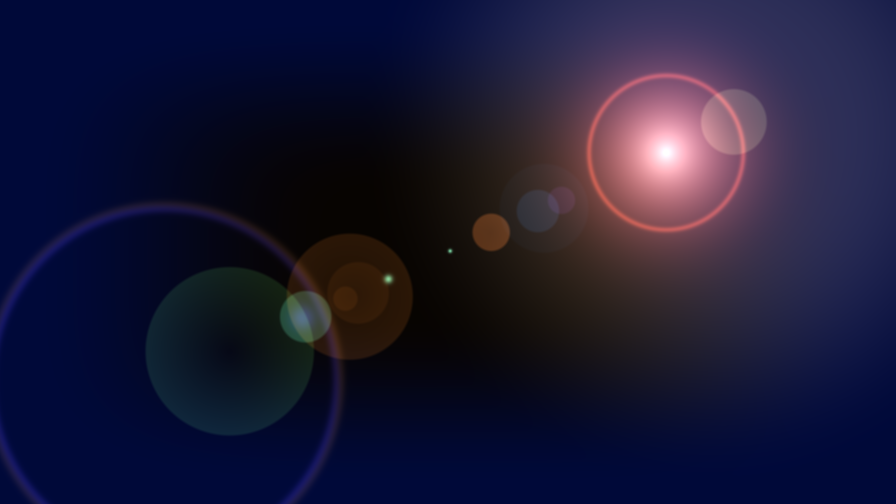
Write a WebGL 2 fragment shader that draws this background.

```glsl
#version 300 es
precision highp float;
// Lens flare: a pink sun with soft ghosts strung along one axis over a navy frame.
uniform vec2 u_resolution;
out vec4 fragColor;

// Lengths are in canvas heights, measured from the canvas centre.
const vec2 SUN = vec2(0.433, 0.197);
const float SUN_RING_RADIUS = 0.153;
const float ARC_RADIUS = 0.347;
const float EDGE_SOFTNESS = 0.0035;

const vec3 NAVY = vec3(0.0, 0.035, 0.225);
const vec3 WARM_BLACK = vec3(0.028, 0.014, 0.004);
const vec3 HAZE = vec3(0.17, 0.145, 0.115);
const vec3 SUN_GLOW = vec3(0.55, 0.15, 0.20);
const vec3 SUN_CORE = vec3(0.55, 0.75, 0.70);
const vec3 SUN_RING = vec3(0.30, 0.09, 0.05);
const vec3 ARC_INNER = vec3(0.06, 0.04, 0.15);
const vec3 ARC_OUTER = vec3(0.09, 0.055, 0.02);
const vec3 AMBER = vec3(0.14, 0.075, 0.02);
const vec3 ORANGE = vec3(0.26, 0.13, 0.05);
const vec3 GREEN = vec3(0.055, 0.12, 0.05);
const vec3 TEAL = vec3(0.08, 0.19, 0.15);
const vec3 BLUE = vec3(0.02, 0.055, 0.10);
const vec3 VIOLET = vec3(0.05, 0.025, 0.08);
const vec3 SAGE = vec3(0.11, 0.13, 0.07);
const vec3 SPARK = vec3(0.40, 0.75, 0.58);

float gauss(float x, float width) {
    x /= width;
    return exp(-x * x);
}

// Distance to a point on the flare axis: 0 is the centre, 1 the sun.
float axisDistance(vec2 p, float t) {
    return length(p - SUN * t);
}

// Soft disc; hollow = 1 fades its middle away, 0 fills it evenly.
float ghost(vec2 p, float t, float radius, float hollow) {
    float d = axisDistance(p, t);
    float soft = max(EDGE_SOFTNESS, 1.0 / u_resolution.y);
    float body = mix(1.0, min(d / radius, 1.0), hollow);
    return body * (1.0 - smoothstep(radius - soft, radius + soft, d));
}

// Dark middle, navy towards a rounded box, haze around the sun.
vec3 backdrop(vec2 p) {
    vec2 q = p * u_resolution.y / (0.5 * u_resolution);
    q *= q;
    float box = sqrt(length(q));
    vec3 color = mix(WARM_BLACK, NAVY, smoothstep(0.25, 0.95, box));
    return color + HAZE * (1.0 - smoothstep(0.25, 0.70, axisDistance(p, 1.2)));
}

vec3 sun(vec2 p) {
    float d = axisDistance(p, 1.0);
    return SUN_GLOW * gauss(d, 0.17)
         + SUN_CORE * exp(-d / 0.06)
         + SUN_RING * gauss(d - SUN_RING_RADIUS, 0.0055);
}

vec3 ghosts(vec2 p) {
    // Sun side
    vec3 light = SAGE * ghost(p, 1.31, 0.065, 0.25);
    light += VIOLET * ghost(p, 0.52, 0.027, 0.0);
    light += BLUE * ghost(p, 0.412, 0.042, 0.0);
    light += 0.3 * BLUE * ghost(p, 0.44, 0.088, 0.0);
    light += ORANGE * ghost(p, 0.198, 0.037, 0.1);
    // Far side
    light += AMBER * ghost(p, -0.45, 0.125, 0.35);
    light += 0.45 * AMBER * ghost(p, -0.412, 0.061, 0.2);
    light += 0.5 * AMBER * ghost(p, -0.47, 0.024, 0.0);
    light += TEAL * ghost(p, -0.652, 0.051, 0.15);
    light += vec3(0.06, 0.08, 0.32) * gauss(axisDistance(p, -0.665), 0.025);
    light += GREEN * ghost(p, -1.0, 0.167, 0.9);
    // Sparks
    light += SPARK * gauss(axisDistance(p, -0.273), 0.008);
    light += SPARK * gauss(axisDistance(p, 0.01), 0.004);
    // Wide arc, violet inside and brown outside
    float arc = axisDistance(p, -1.3) - ARC_RADIUS;
    light += ARC_INNER * gauss(arc + 0.006, 0.009);
    light += ARC_OUTER * gauss(arc - 0.004, 0.009);
    return light;
}

void main() {
    vec2 p = (gl_FragCoord.xy - 0.5 * u_resolution) / u_resolution.y;
    vec3 color = backdrop(p) + sun(p) + ghosts(p);
    fragColor = vec4(clamp(color, 0.0, 1.0), 1.0);
}
```
